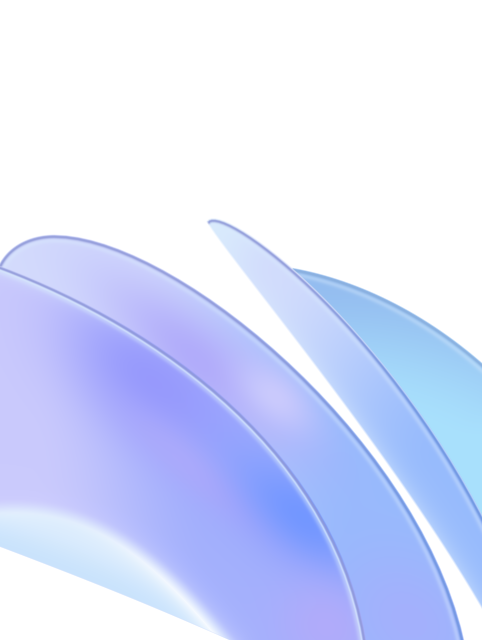
Reproduce this background procedurally as a Shadertoy shader.

```glsl
// Overlapping translucent glass petals in lilac and blue on a white backdrop.

const float ASPECT = 0.754;       // layout width relative to its height
const int CURVE_STEPS = 32;
const float RIM_DEPTH = 0.003;
const float RIM_WIDTH = 0.0026;
const vec2 FALL = vec2(0.77, -0.64); // long axis of the colour clouds

const vec3 WHITE = vec3(1.0);
const vec3 LILAC = vec3(0.79, 0.79, 0.99);
const vec3 VIOLET = vec3(0.59, 0.60, 0.99);
const vec3 MAUVE = vec3(0.69, 0.67, 0.98);
const vec3 PERIWINKLE = vec3(0.64, 0.69, 0.99);
const vec3 AZURE = vec3(0.45, 0.59, 1.00);
const vec3 SKY = vec3(0.59, 0.73, 0.99);
const vec3 ICE = vec3(0.85, 0.92, 0.99);
const vec3 AQUA = vec3(0.66, 0.88, 0.99);
const vec3 STEEL = vec3(0.58, 0.74, 0.94);
const vec3 RIM_VIOLET = vec3(0.55, 0.59, 0.84);
const vec3 RIM_BLUE = vec3(0.43, 0.58, 0.87);

// Signed distance to a cubic Bezier: positive on its left side.
float curve(vec2 p, vec2 a, vec2 b, vec2 c, vec2 d) {
    float best = 1e3, side = 1.0;
    vec2 last = a;
    for (int i = 1; i <= CURVE_STEPS; i++) {
        float t = float(i) / float(CURVE_STEPS), s = 1.0 - t;
        vec2 next = s*s*s*a + 3.0*s*s*t*b + 3.0*s*t*t*c + t*t*t*d;
        vec2 e = next - last, q = p - last;
        float dist = length(q - e * clamp(dot(q, e) / dot(e, e), 0.0, 1.0));
        if (dist < best) {
            best = dist;
            side = e.x * q.y - e.y * q.x < 0.0 ? -1.0 : 1.0;
        }
        last = next;
    }
    return best * side;
}

// Soft elliptical cloud of colour, stretched along FALL.
vec3 cloud(vec3 base, vec3 tint, vec2 p, vec2 centre, vec2 radius) {
    vec2 d = p - centre;
    vec2 q = vec2(dot(d, FALL), dot(d, vec2(-FALL.y, FALL.x))) / radius;
    return mix(base, tint, exp(-dot(q, q)));
}

float line(float d, float centre, float width) {
    float x = (d - centre) / width;
    return exp(-x * x);
}

// Dark bevel at the edge with a pale reflection inside it.
vec3 bevel(vec3 col, vec3 rim, float d) {
    col = mix(col, ICE, 0.35 * line(d, -3.0 * RIM_DEPTH, 1.5 * RIM_WIDTH));
    return mix(col, rim, 0.85 * line(d, -RIM_DEPTH, RIM_WIDTH));
}

void mainImage(out vec4 fragColor, in vec2 fragCoord) {
    vec2 p = fragCoord / iResolution.xy * vec2(ASPECT, 1.0);
    float px = 1.0 / iResolution.y;

    // Petal outlines
    float rightTop = curve(p, vec2(0.458, 0.581), vec2(0.560, 0.563), vec2(0.677, 0.508), vec2(0.781, 0.408));
    float midTop = curve(p, vec2(0.324, 0.654), vec2(0.348, 0.690), vec2(0.612, 0.486), vec2(0.768, 0.167));
    float midLow = curve(p, vec2(0.324, 0.654), vec2(0.352, 0.603), vec2(0.622, 0.286), vec2(0.768, 0.026));
    float backTip = curve(p, vec2(-0.004, 0.581), vec2(0.010, 0.615), vec2(0.046, 0.633), vec2(0.085, 0.633));
    float backTop = curve(p, vec2(0.085, 0.633), vec2(0.273, 0.633), vec2(0.661, 0.314), vec2(0.728, -0.01));
    float frontTop = curve(p, vec2(-0.007, 0.587), vec2(0.234, 0.499), vec2(0.527, 0.303), vec2(0.574, -0.009));
    float bottom = curve(p, vec2(-0.013, 0.151), vec2(0.117, 0.102), vec2(0.234, 0.056), vec2(0.371, -0.005));
    float fold = curve(p, vec2(-0.013, 0.203), vec2(0.143, 0.219), vec2(0.247, 0.128), vec2(0.358, -0.009));
    backTop = abs(backTip) < abs(backTop) ? backTip : backTop;
    vec3 col = WHITE;

    // Far right petal
    vec3 petal = mix(STEEL, AQUA, smoothstep(0.0, 0.19, -rightTop + 0.35 * (p.x - 0.52)));
    petal = bevel(petal, STEEL * 0.92, rightTop);
    float shape = max(max(rightTop, -midTop), 0.458 - p.x);
    col = mix(col, petal, smoothstep(px, -px, shape));

    // Middle petal
    float along = dot(p - vec2(0.324, 0.654), vec2(0.66, -0.75));
    petal = mix(ICE, vec3(0.82, 0.86, 0.99), smoothstep(0.0, 0.13, along));
    petal = mix(petal, SKY, smoothstep(0.12, 0.52, along));
    petal = mix(petal, ICE, 0.45 * exp(-abs(midLow) / 0.016));
    petal = bevel(petal, mix(RIM_VIOLET, RIM_BLUE, smoothstep(0.1, 0.5, along)), midTop);
    shape = max(midTop, -midLow);
    col = mix(col, petal, smoothstep(1.5 * px, -1.5 * px, shape));

    // Back left petal
    petal = mix(vec3(0.83, 0.86, 0.99), SKY, smoothstep(0.2, 0.56, p.x));
    petal = cloud(petal, MAUVE, p, vec2(0.32, 0.43), vec2(0.20, 0.065));
    petal = cloud(petal, LILAC, p, vec2(0.43, 0.38), vec2(0.07, 0.04));
    petal = cloud(petal, PERIWINKLE, p, vec2(0.64, 0.03), vec2(0.13, 0.10));
    petal = bevel(petal, mix(RIM_VIOLET, RIM_BLUE, smoothstep(0.35, 0.7, p.x)), backTop);
    col = mix(col, petal, smoothstep(px, -px, max(backTop, -bottom)));

    // Front petal with drifting colour clouds
    petal = mix(LILAC, PERIWINKLE, smoothstep(0.05, 0.33, p.x));
    petal = cloud(petal, VIOLET, p, vec2(0.24, 0.40), vec2(0.16, 0.085));
    petal = cloud(petal, MAUVE, p, vec2(0.34, 0.24), vec2(0.16, 0.035));
    petal = cloud(petal, AZURE, p, vec2(0.475, 0.19), vec2(0.14, 0.065));
    petal = cloud(petal, MAUVE, p, vec2(0.51, 0.02), vec2(0.08, 0.07));
    petal = mix(petal, ICE, 0.30 * line(frontTop, 0.0, 0.018) * smoothstep(0.3, 0.0, p.x));

    // Pale folded underside and its glowing crest
    vec3 underside = mix(vec3(0.79, 0.89, 0.99), ICE, smoothstep(0.0, 0.06, bottom));
    petal = mix(petal, underside, smoothstep(0.018, -0.012, fold));
    float glow = exp(-abs(fold + 0.006) / 0.014);
    petal = mix(petal, WHITE, glow * mix(0.25, 0.85, smoothstep(0.08, 0.34, p.x)));
    petal = bevel(petal, RIM_VIOLET, frontTop);
    petal = mix(petal, ICE, 0.7 * line(frontTop, -0.0065, 0.0018));
    col = mix(col, petal, smoothstep(px, -px, max(frontTop, -bottom)));

    fragColor = vec4(col, 1.0);
}
```
